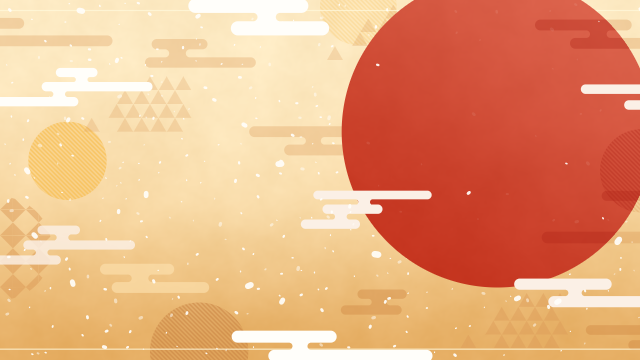
Give the GLSL for this background, as a WebGL 2 fragment shader.

```glsl
#version 300 es
precision highp float;
// A festive paper background: gold gradient, large red sun, layered bar clouds,
// patterned discs, triangle patches and scattered white flecks. Every shape is a
// distance function on a 768 x 432 unit canvas, painted from back to front.
uniform vec2 u_resolution;
out vec4 fragColor;

vec2 p;           // canvas point
float pixelSize;  // canvas units per pixel
vec3 color;       // painted so far

vec3 hash3(vec2 cell) {
  vec3 q = fract(cell.xyx * vec3(0.1031, 0.103, 0.0973));
  q += dot(q, q.yxz + 33.33);
  return fract((q.xxy + q.yzz) * q.zyx);
}

// Layered, turning sines for the paper grain
float mottle(vec2 q) {
  float sum = 0.0, gain = 0.5;
  for (int i = 0; i < 6; i++) {
    q = mat2(0.8, -0.6, 0.6, 0.8) * q * 1.8 + 2.7;
    sum += gain * sin(q.x + 1.6 * sin(q.y * 0.8)) * sin(q.y + sin(q.x * 0.7));
    gain *= 0.72;
  }
  return sum;
}

void paint(vec3 ink, float dist, float alpha) {
  color = mix(color, ink, alpha * clamp(0.5 - dist / pixelSize, 0.0, 1.0));
}

float disc(float x, float y, float radius) { return length(p - vec2(x, y)) - radius; }

// Bar given as left, right, height
float bar(vec3 b, float h) {
  return length(p - vec2(clamp(p.x, b.x + h, b.y - h), b.z)) - h;
}

// Two bars joined by a neck with hollow round sides, merged into d
void cloud(inout float d, vec3 top, vec3 low, float h, float neckX, float neckW) {
  float reach = 0.5 * (top.z - low.z), gap = reach - h;
  vec2 q = abs(p - vec2(neckX, 0.5 * (top.z + low.z))) - vec2(neckW + gap, 0);
  float neck = max(max(q.x, q.y - reach), gap - length(q));
  d = min(min(d, neck), min(bar(top, h), bar(low, h)));
}

// Staggered rows of upright triangles, stepping in on the left
float trianglePatch(float x, float y) {
  vec2 q = p - vec2(x, y);
  float row = floor(q.y / 16.6);
  q -= vec2(10.0, 16.6) * row;
  float col = floor(q.x / 20.0);
  bool outside = row < 0.0 || row > 3.0 || col < floor(0.5 * (row + 1.0))
    || 20.0 * col + 10.0 * row > 111.0 || (row == 0.0 && col == 1.0);
  q.x -= 20.0 * col + 10.0;
  return outside ? 100.0 : max(0.85 * (abs(q.x) - 9.6 + 0.58 * q.y), -q.y);
}

// Square tiles cut along alternating diagonals
float triangleTiles(vec2 q) {
  vec2 cell = floor(q), f = fract(q);
  if (mod(cell.x + cell.y, 2.0) > 0.5) f.x = 1.0 - f.x;
  if (mod(cell.y, 2.0) > 0.5) f = 1.0 - f;
  return max(0.7 * (1.0 - f.x - f.y), max(f.x, f.y) - 1.0);
}

// One irregular fleck in some of the cells
float fleck(float size, float radius, float chance) {
  vec2 cell = floor(p / size);
  vec3 h = hash3(cell + size), k = hash3(cell + 71.0);
  vec2 q = p - (cell + 0.2 + 0.6 * h.xy) * size;
  float wobble = 1.0 + 0.2 * sin(2.0 * atan(q.y, q.x) + 6.0 * k.y);
  return h.z < chance ? length(q) - radius * mix(0.3, 1.0, k.x * k.x) * wobble : 100.0;
}

void main() {
  pixelSize = 432.0 / u_resolution.y;
  p = gl_FragCoord.xy * pixelSize;
  float y = p.y / 432.0, grain = mottle(p * 0.012), far = 1e3, d = far;
  vec3 cream = vec3(0.985, 0.94, 0.9), white = vec3(1, 0.995, 0.98);
  vec3 tawny = vec3(0.86, 0.6, 0.34), yellow = vec3(0.97, 0.74, 0.3);

  // Gold paper with a pale glow left of the sun
  color = mix(vec3(0.9, 0.68, 0.385), vec3(0.965, 0.83, 0.61), smoothstep(0.0, 0.48, y));
  color = mix(color, vec3(0.99, 0.915, 0.76), smoothstep(0.3, 0.95, y));
  float glow = length(p - vec2(310, 300)) / 161.0;
  color = mix(color, vec3(1, 0.93, 0.78), 0.45 * exp(-glow * glow));
  color += grain * vec3(0.012, 0.02, 0.03);

  // Patterned discs and triangle patches
  float line = 0.5 + 0.5 * sin((p.x + p.y) * 1.2);
  paint(yellow, disc(81.0, 239.0, 47.0), 0.3 + 0.45 * line);
  paint(yellow, disc(430.0, 424.0, 46.0), 0.08 + 0.22 * line);
  paint(vec3(0.78, 0.5, 0.25), disc(239.0, 10.0, 59.0), 0.2 + 0.4 * line);
  float tiles = 15.5 * triangleTiles((p - vec2(0, 134)) / 15.5);
  paint(tawny, max(disc(0.0, 134.0, 62.0), tiles), 0.5);
  paint(tawny, min(trianglePatch(100.0, 274.0), trianglePatch(392.0, 360.0)), 0.25);
  paint(tawny, trianglePatch(552.0, 14.0), 0.42);

  // Tan clouds and fine lines behind the sun
  cloud(d, vec3(-40, 29, 404), vec3(-40, 135, 383), 6.5, -18.0, 6.0);
  cloud(d, vec3(182, 249, 379), vec3(174, 307, 357), 6.2, 213.0, 10.0);
  cloud(d, vec3(299, 440, 274), vec3(341, 470, 252), 6.5, 376.0, 9.0);
  paint(tawny, d, 0.32);
  d = far;
  cloud(d, vec3(429, 488, 79), vec3(409, 482, 60), 5.6, 455.0, 9.0);
  cloud(d, vec3(703, 810, 36), vec3(754, 810, 18), 5.8, 785.0, 8.0);
  paint(vec3(0.81, 0.52, 0.25), d, 0.4);
  d = far;
  cloud(d, vec3(120, 209, 109), vec3(134, 251, 87), 6.5, 168.0, 10.0);
  paint(vec3(0.99, 0.88, 0.68), d, 0.65);
  paint(vec3(1, 0.97, 0.85), abs(abs(p.y - 216.2) - 203.2) - 0.7, 0.8);

  // Sun, lighter toward the upper right, with dark marks
  float sun = disc(597.0, 274.0, 187.0), onSun = step(sun, 0.0);
  float lift = smoothstep(-0.1, 1.1, y * 0.85 + (p.x - 597.0) / 900.0);
  paint(mix(vec3(0.76, 0.185, 0.1), vec3(0.86, 0.39, 0.3), lift) + 0.012 * grain, sun, 1.0);
  vec3 mark = mix(tawny, vec3(0.69, 0.14, 0.09), onSun);
  paint(mark, disc(770.0, 227.0, 50.0), 0.1 + 0.3 * line);
  d = min(bar(vec3(722, 810, 197), 6.0), bar(vec3(650, 810, 147), 7.0));
  cloud(d, vec3(642, 758, 402), vec3(684, 810, 380), 6.5, 718.0, 10.0);
  paint(mark, d, 0.35);

  // Bright clouds in front
  d = far;
  cloud(d, vec3(226, 370, 425), vec3(277, 395, 398), 8.5, 320.0, 11.0);
  cloud(d, vec3(67, 117, 345), vec3(50, 183, 328), 5.5, 98.0, 7.0);
  cloud(d, vec3(50, 183, 328), vec3(-30, 94, 310), 5.6, 71.0, 7.0);
  cloud(d, vec3(278, 404, 28), vec3(322, 519, 5), 7.2, 360.0, 9.0);
  paint(white, d, 1.0);
  d = far;
  cloud(d, vec3(376, 518, 198), vec3(387, 459, 181), 5.2, 437.0, 7.0);
  cloud(d, vec3(387, 459, 181), vec3(361, 432, 163), 5.6, 409.0, 7.0);
  cloud(d, vec3(617, 734, 91), vec3(658, 810, 70), 6.7, 690.0, 8.0);
  cloud(d, vec3(697, 810, 325), vec3(749, 810, 306), 5.7, 788.0, 7.0);
  paint(cream, d, 1.0);
  d = far;
  cloud(d, vec3(45, 96, 156), vec3(28, 162, 138), 5.3, 75.0, 7.0);
  cloud(d, vec3(28, 162, 138), vec3(-30, 73, 120), 5.5, 50.0, 7.0);
  paint(cream, d, 0.82);

  // Flecks, sparse and faint over the sun
  d = min(fleck(54.0, 5.0, 0.4 - 0.3 * onSun), fleck(23.0, 2.2, 0.4 - 0.36 * onSun));
  paint(white, d, 0.92);
  paint(white, fleck(31.0, 2.6, 0.3), 0.5 - 0.42 * onSun);
  fragColor = vec4(clamp(color, 0.0, 1.0), 1);
}
```
